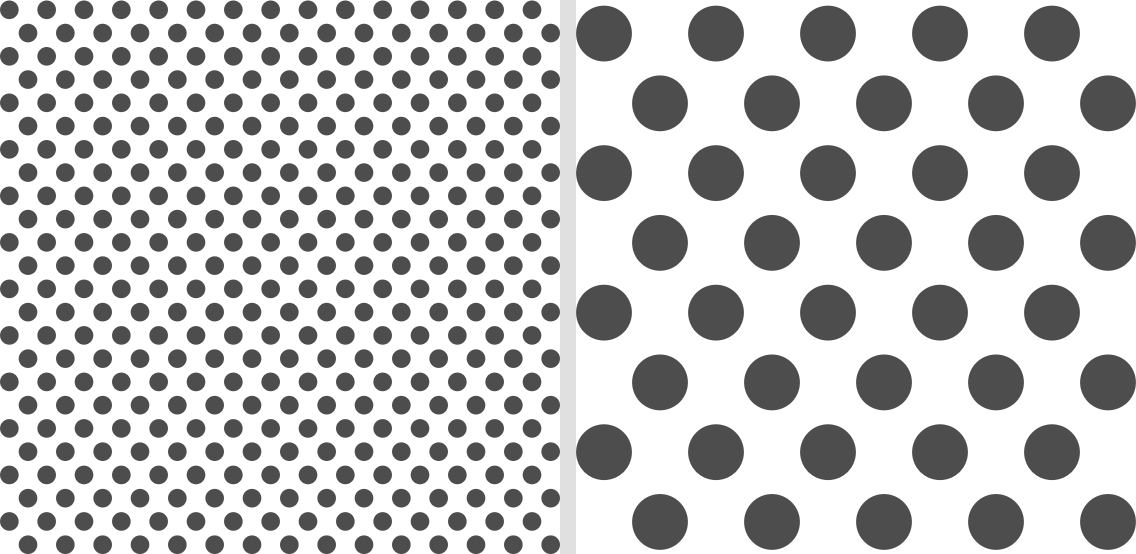
Left, the full canvas; right, a detail of the centre.
Give the GLSL for this pattern, as a Shadertoy shader.

```glsl
const vec3 PAPER = vec3(1.0);
const vec3 INK = vec3(0.302);
const float COLUMNS = 15.0;
const float ROW_STEP = 0.04153;   // row spacing, in canvas widths
const float DOT_RADIUS = 0.0166;

// Signed distance to the nearest dot of a staggered grid
float staggeredDots(vec2 p, vec2 spacing, float radius) {
    float row = floor(p.y / spacing.y);
    float shift = 0.25 - 0.5 * mod(row, 2.0);
    vec2 cell = fract(p / spacing + vec2(shift, 0.0)) - 0.5;
    return length(cell * spacing) - radius;
}

// Coverage of a shape, softened over one pixel
float coverage(float dist, float pixel) {
    return clamp(0.5 - dist / pixel, 0.0, 1.0);
}

void mainImage(out vec4 fragColor, in vec2 fragCoord) {
    float pixel = 1.0 / iResolution.x;
    vec2 p = fragCoord * pixel;

    // The lowest row rests on the bottom edge
    p.y += 0.5 * ROW_STEP - DOT_RADIUS;

    // Even rows, counted from the bottom, sit three quarters across each column
    p.x -= 0.5 / COLUMNS;
    float dist = staggeredDots(p, vec2(1.0 / COLUMNS, ROW_STEP), DOT_RADIUS);

    fragColor = vec4(mix(PAPER, INK, coverage(dist, pixel)), 1.0);
}
```
